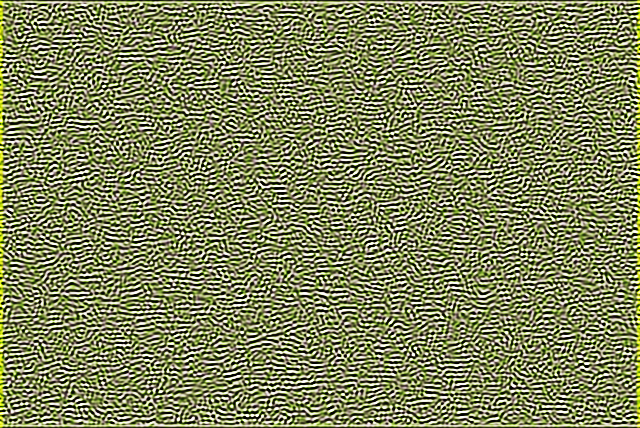
This texture is drawn by a Shadertoy shader. Its source:

```glsl
// Fine, mostly horizontal black and white ripples breaking into olive grains.
// Sparse Gabor noise forms the ripples; gradient noise bends them and tints
// the channels. A soft clip gives hard contrast, with blue biased darker.

const float TAU = 6.2831853;
const float RIPPLES = 85.0;           // ripple periods per canvas height
const float CELL = 2.0;               // kernel radius, in periods
const int KERNELS = 6;                // kernels per cell
const float ANGLE_SPREAD = 1.4;       // widest kernel tilt, radians
const float FREQ_JITTER = 0.12;       // relative change of ripple width
const float LEAN = 0.07;              // mean upward tilt to the right
const float LEAN_SWAY = 0.35;         // slow change of the tilt
const float CONTRAST = 1.08;
const vec3 CHANNEL_BIAS = vec3(-0.02, 0.05, -0.48);
const vec3 CHROMA = vec3(0.40, -0.10, 0.95);
const vec3 SIDE_TINT = vec3(0.8, 1.0, -0.9);

// Integer hash giving three values in 0..1
vec3 hash3(ivec3 cell) {
    uvec3 v = uvec3(cell) * 1664525u + 1013904223u;
    v.x += v.y * v.z; v.y += v.z * v.x; v.z += v.x * v.y;
    v ^= v >> 16u;
    v.x += v.y * v.z; v.y += v.z * v.x; v.z += v.x * v.y;
    return vec3(v >> 8u) / 16777216.0;
}

float cornerSlope(ivec2 corner, vec2 offset, int seed) {
    float a = TAU * hash3(ivec3(corner, seed)).x;
    return dot(vec2(cos(a), sin(a)), offset);
}

float gradientNoise(vec2 p, int seed) {
    ivec2 c = ivec2(floor(p));
    vec2 f = fract(p);
    vec2 w = f * f * f * (f * (f * 6.0 - 15.0) + 10.0);
    float low = mix(cornerSlope(c, f, seed),
                    cornerSlope(c + ivec2(1, 0), f - vec2(1, 0), seed), w.x);
    float high = mix(cornerSlope(c + ivec2(0, 1), f - vec2(0, 1), seed),
                     cornerSlope(c + ivec2(1, 1), f - vec2(1, 1), seed), w.x);
    return mix(low, high, w.y);
}

// Sum of randomly placed, windowed waves; p in ripple periods, unit variance
float rippleNoise(vec2 p) {
    float lean = LEAN + LEAN_SWAY * gradientNoise(p * 0.13, 71);
    vec2 q = p / CELL;
    ivec2 home = ivec2(floor(q));
    float sum = 0.0;
    for (int y = -1; y <= 1; y++)
    for (int x = -1; x <= 1; x++)
    for (int k = 0; k < KERNELS; k++) {
        ivec2 cell = home + ivec2(x, y);
        vec3 place = hash3(ivec3(cell, k));
        vec2 offset = q - vec2(cell) - place.xy;
        float window = max(0.0, 1.0 - dot(offset, offset));
        if (window > 0.0) {
            vec3 wave = hash3(ivec3(cell, k + 32));
            float u = 2.0 * wave.x - 1.0;
            float angle = lean + ANGLE_SPREAD * u * u * u;
            float freq = 1.0 + FREQ_JITTER * (2.0 * wave.y - 1.0);
            float along = dot(offset, vec2(-sin(angle), cos(angle))) * CELL;
            sum += window * window * cos(TAU * (along * freq + wave.z));
        }
    }
    return sum / sqrt(0.314 * float(KERNELS));
}

void mainImage(out vec4 fragColor, in vec2 fragCoord) {
    vec2 p = fragCoord / iResolution.y * RIPPLES;
    vec2 size = iResolution.xy / iResolution.y * RIPPLES;
    vec2 edge = min(p, size - p);

    // Ripples, lining up with the top and bottom edges
    float ripple = rippleNoise(p);
    float rim = smoothstep(1.1, 0.4, edge.y);
    ripple = mix(ripple, -1.4 * cos(TAU * edge.y), 0.8 * rim);

    // Coloured fringes and yellow sides
    float chroma = gradientNoise(p * 0.8, 113);
    vec3 tone = CONTRAST * ripple + CHANNEL_BIAS + CHROMA * chroma;
    tone += SIDE_TINT * smoothstep(0.8, 0.3, edge.x);

    fragColor = vec4(0.5 + 0.5 * tanh(tone), 1.0);
}
```
